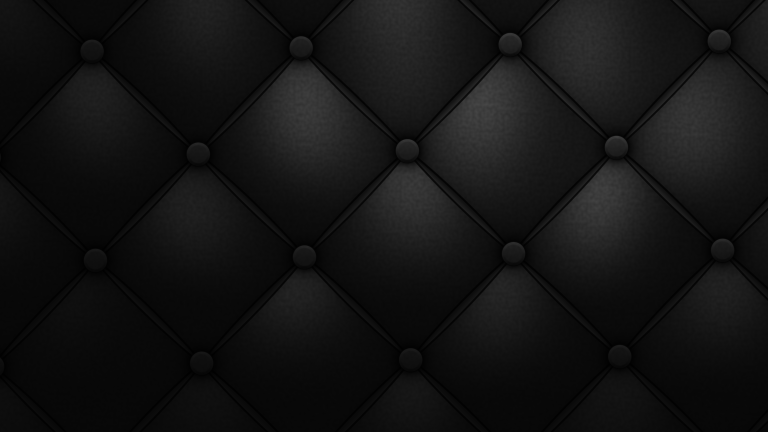
This texture is drawn by a WebGL 1 fragment shader. Its source:

```glsl
precision highp float;

uniform vec2 u_resolution;

vec2 randomGradient(vec2 cell) {
  float angle = 6.2832 * fract(sin(dot(cell, vec2(41.3, 289.1))) * 4375.5);
  return vec2(cos(angle), sin(angle));
}

float gradientNoise(vec2 p) {
  vec2 i = floor(p), f = fract(p);
  vec2 w = f * f * f * (f * (f * 6.0 - 15.0) + 10.0);
  vec2 e = vec2(0.0, 1.0);
  float a = dot(randomGradient(i), f);
  float b = dot(randomGradient(i + e.yx), f - e.yx);
  float c = dot(randomGradient(i + e.xy), f - e.xy);
  float d = dot(randomGradient(i + e.yy), f - e.yy);
  return mix(mix(a, b, w.x), mix(c, d, w.x), w.y);
}

// Leaf-shaped fold: "across" is the signed distance to the seam, "along" runs 0..1
float addPleat(float shade, float across, float along, float light, float pixel) {
  float halfWidth = 0.005 + 0.022 * pow(sin(3.1416 * along), 0.8);
  float edge = abs(across) - halfWidth;
  float slope = across / halfWidth;

  shade *= 1.0 - 0.18 * exp(-max(edge, 0.0) * 30.0);
  float fold = 0.024 + light * (0.04 + 0.08 * smoothstep(0.9, -0.9, slope));
  shade = mix(shade, fold, smoothstep(pixel, -pixel, edge));

  // Fine dark creases on both sides
  float crease = 1.0 - smoothstep(0.002, 0.004 + pixel, abs(edge));
  return shade * (1.0 - 0.75 * crease);
}

void main() {
  vec2 p = gl_FragCoord.xy / u_resolution.y;

  // Slightly turned diamond lattice with a button at every integer point
  vec2 q = p - vec2(0.943, 0.651);
  q = mat2(cos(0.016), -sin(0.016), sin(0.016), cos(0.016)) * q / 0.484;
  vec2 lattice = vec2(q.x + q.y, q.y - q.x);
  vec2 cell = floor(lattice);
  vec2 f = fract(lattice);
  vec2 toButton = f - floor(f + 0.5);
  float pixel = 1.0 / (0.342 * u_resolution.y);

  // Soft lamp at the upper right
  vec2 toLamp = p - vec2(1.3, 0.78);
  float light = 0.14 + 0.95 * exp(-dot(toLamp * toLamp, vec2(1.1, 4.0)));

  // Padded diamonds: broad uneven crown, dark lower half and side corners
  float height = f.x + f.y - 1.0;
  float side = f.x - f.y + 0.1 + 0.4 * gradientNoise(cell * 0.37 + 5.2);
  float sheen = smoothstep(-0.2 - 0.9 * light, 0.65, height);
  sheen *= exp(-3.2 * side * side);
  sheen *= 1.0 + 1.1 * gradientNoise(p * 2.7 + cell * 0.43);
  float glow = light * light * (1.0 + gradientNoise(p * 3.3 + 2.6));
  float shade = 0.026 + light * (0.018 + 0.16 * sheen) + 0.025 * glow;

  // Leather grain
  float grain = gradientNoise(p * 130.0) + 0.5 * gradientNoise(p * 85.0 + 9.0);
  shade *= 1.0 + 0.16 * grain;

  // Seams
  shade = addPleat(shade, toButton.x, f.y, light, pixel);
  shade = addPleat(shade, toButton.y, f.x, light, pixel);

  // Buttons with a contact shadow, domed top and fine rim
  float radius = length(toButton);
  float rimDistance = radius - 0.084;
  shade *= 1.0 - 0.75 * exp(-max(rimDistance, 0.0) * 24.0);
  float up = (toButton.x + toButton.y) / 0.115;
  float dome = 0.03 + light * (0.1 + 0.04 * up);
  dome *= 1.0 + 0.1 * grain;
  float rim = 1.0 - smoothstep(0.003, 0.008 + pixel, abs(rimDistance + 0.014));
  dome += rim * (0.01 + 0.05 * light) * up;
  dome *= 1.0 - 0.8 * smoothstep(-0.01, 0.0, rimDistance);
  shade = mix(shade, dome, smoothstep(pixel, -pixel, rimDistance));

  gl_FragColor = vec4(vec3(shade), 1.0);
}
```
